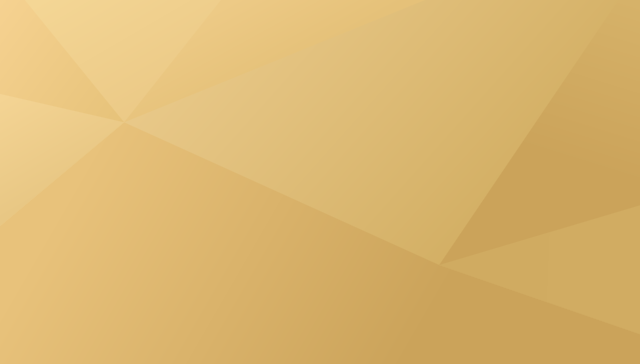
Write a Shadertoy shader that draws this background.

```glsl
// Folded golden paper: flat facets fan out from two hubs.
// Each facet is a wedge between two rays, filled with its own linear
// gradient; wedges overlap in paint order so that no seams show.

#define ASPECT 1.753
#define HUB_LEFT vec2(0.340, 0.664)
#define HUB_RIGHT vec2(1.203, 0.272)
#define EDGE_SOFTNESS 1.2

// Signed distance to the line a-b, positive on its left.
float side(vec2 p, vec2 a, vec2 b) {
    vec2 d = normalize(b - a);
    return d.x * (p.y - a.y) - d.y * (p.x - a.x);
}

// Inside distance of the wedge swept clockwise from one ray to another.
float wedge(vec2 p, vec2 hub, vec2 first, vec2 last) {
    return min(-side(p, hub, first), side(p, hub, last));
}

// Antialiased coverage of an inside distance.
float cover(float d) {
    return clamp(d * iResolution.y / EDGE_SOFTNESS + 0.5, 0.0, 1.0);
}

// Linear gradient between two points, with colours in 0..255.
vec3 ramp(vec2 p, vec2 a, vec2 b, vec3 start, vec3 end) {
    vec2 d = b - a;
    float t = clamp(dot(p - a, d) / dot(d, d), 0.0, 1.0);
    return mix(start, end, t) / 255.0;
}

void mainImage(out vec4 fragColor, in vec2 fragCoord) {
    vec2 p = fragCoord / iResolution.xy * vec2(ASPECT, 1.0);

    // Ends of the rays on the canvas border
    vec2 leftLow = vec2(0.0, 0.379);
    vec2 leftHigh = vec2(0.0, 0.742);
    vec2 topA = vec2(0.068, 1.0);
    vec2 topB = vec2(0.605, 1.0);
    vec2 topC = vec2(1.164, 1.0);
    vec2 topD = vec2(1.694, 1.0);
    vec2 rightHigh = vec2(ASPECT, 0.436);
    vec2 rightLow = vec2(ASPECT, 0.082);

    // Lower ground
    vec3 color = ramp(p, vec2(0.228, 0.543), vec2(1.12, 0.03),
                      vec3(232, 194, 123), vec3(203, 163, 90));

    // Wide central facet
    float center = min(wedge(p, HUB_LEFT, topA, HUB_RIGHT),
                       side(p, HUB_RIGHT, rightLow));
    vec3 centerFill = ramp(p, vec2(0.36, 0.664), vec2(1.04, 0.06),
                           vec3(232, 200, 136), vec3(211, 175, 100));
    color = mix(color, centerFill, cover(center));

    // Fan around the left hub, from right to left
    vec3 upperFill = ramp(p, vec2(0.64, 1.0), vec2(0.75, 0.80),
                          vec3(237, 202, 134), vec3(229, 193, 121));
    color = mix(color, upperFill, cover(wedge(p, HUB_LEFT, topA, topC)));

    vec3 crownFill = ramp(p, vec2(0.11, 1.0), vec2(0.32, 0.64),
                          vec3(244, 214, 149), vec3(235, 201, 134));
    color = mix(color, crownFill, cover(wedge(p, HUB_LEFT, leftLow, topB)));

    vec3 cornerFill = ramp(p, vec2(0.0, 1.0), vec2(0.38, 0.72),
                           vec3(246, 210, 145), vec3(230, 194, 121));
    color = mix(color, cornerFill, cover(wedge(p, HUB_LEFT, leftLow, topA)));

    vec3 leftFill = ramp(p, vec2(0.0, 0.73), vec2(0.145, 0.48),
                         vec3(244, 212, 148), vec3(232, 199, 132));
    color = mix(color, leftFill, cover(wedge(p, HUB_LEFT, leftLow, leftHigh)));

    // Fan around the right hub
    vec3 shadeFill = ramp(p, vec2(1.72, 1.0), vec2(1.58, 0.55),
                          vec3(214, 178, 105), vec3(203, 163, 90));
    color = mix(color, shadeFill, cover(wedge(p, HUB_RIGHT, topD, rightLow)));

    vec3 flapFill = ramp(p, vec2(1.25, 0.27), vec2(1.753, 0.25),
                         vec3(208, 171, 97), vec3(209, 172, 98));
    color = mix(color, flapFill, cover(wedge(p, HUB_RIGHT, rightHigh, rightLow)));

    fragColor = vec4(color, 1.0);
}
```
